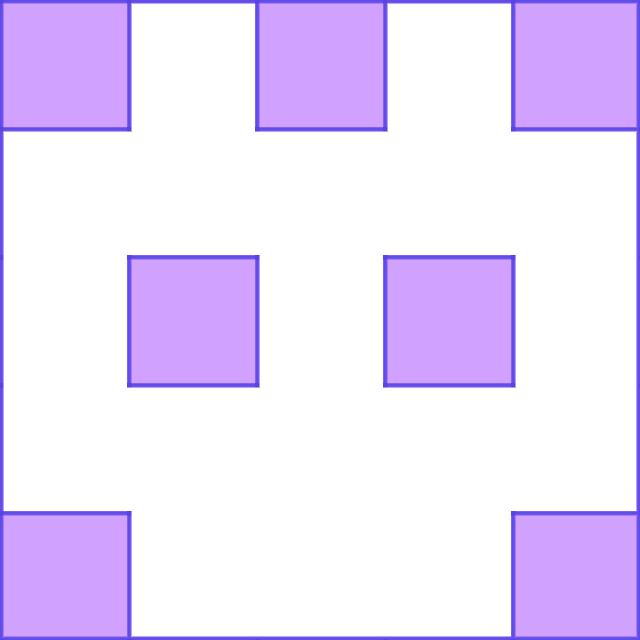
A WebGL 1 fragment shader for this pattern:

```glsl
precision highp float;
// Mirrored five by five grid of tiles: a few lilac squares with indigo outlines
// on white, inside a thin indigo frame. A parity rule picks the filled tiles, and
// square (Chebyshev) distances give the fills and crisp mitred strokes.

uniform vec2 u_resolution;

const float GRID = 5.0;
const float HALF_STROKE = 0.0036;
const float HALF_CORE = 0.0020;
const float INSET = 0.002;

const vec3 PAPER = vec3(1.0);
const vec3 LILAC = vec3(0.82, 0.63, 1.0);
const vec3 STROKE_EDGE = vec3(0.51, 0.39, 0.92);
const vec3 STROKE_CORE = vec3(0.38, 0.30, 0.92);
const vec3 JOINT = vec3(0.35, 0.27, 0.86);

// Signed distance to a square with sharp outer offsets.
float squareDistance(vec2 p, vec2 center, float halfSide) {
  vec2 q = abs(p - center) - halfSide;
  return max(q.x, q.y);
}

// Antialiased coverage of the region where d is negative.
float coverage(float d, float pixel) {
  return clamp(0.5 - d / pixel, 0.0, 1.0);
}

// Even rows alternate, mirrored about the middle column and widening upwards.
float isFilled(float column, float row) {
  float mirrored = 2.0 - abs(column - 2.0);
  float level = 0.5 * row;
  float evenRow = 1.0 - mod(row, 2.0);
  float evenSum = 1.0 - step(0.5, mod(mirrored + level, 2.0));
  return evenRow * evenSum * step(mirrored, level);
}

// Square mark around the nearest crossing of the grid lines.
float jointMask(vec2 p, float pixel) {
  vec2 toLine = abs(fract(p * GRID + 0.5) - 0.5) / GRID;
  return coverage(max(toLine.x, toLine.y) - HALF_STROKE, pixel);
}

void main() {
  vec2 uv = gl_FragCoord.xy / u_resolution;
  float pixel = 1.0 / min(u_resolution.x, u_resolution.y);
  vec2 shift = vec2(INSET, -INSET);
  float halfCell = 0.5 / GRID;

  // Start from the frame, then gather the filled tiles.
  float lineDistance = abs(squareDistance(uv, vec2(0.5), 0.5 - INSET));
  float fill = 0.0;
  for (int j = 0; j < 5; j++) {
    for (int i = 0; i < 5; i++) {
      vec2 cell = vec2(float(i), float(j));
      if (isFilled(cell.x, cell.y) > 0.5) {
        vec2 center = (cell + 0.5) / GRID + shift;
        float d = squareDistance(uv, center, halfCell);
        fill = max(fill, coverage(d, pixel));
        lineDistance = min(lineDistance, abs(d));
      }
    }
  }

  // Layer fill, soft-shouldered stroke and slightly darker joints.
  float stroke = coverage(lineDistance - HALF_STROKE, pixel);
  float core = coverage(lineDistance - HALF_CORE, pixel);
  vec3 ink = mix(STROKE_EDGE, STROKE_CORE, core);
  ink = mix(ink, JOINT, jointMask(uv - shift, pixel));
  vec3 color = mix(PAPER, LILAC, fill);
  color = mix(color, ink, stroke);
  gl_FragColor = vec4(color, 1.0);
}
```
